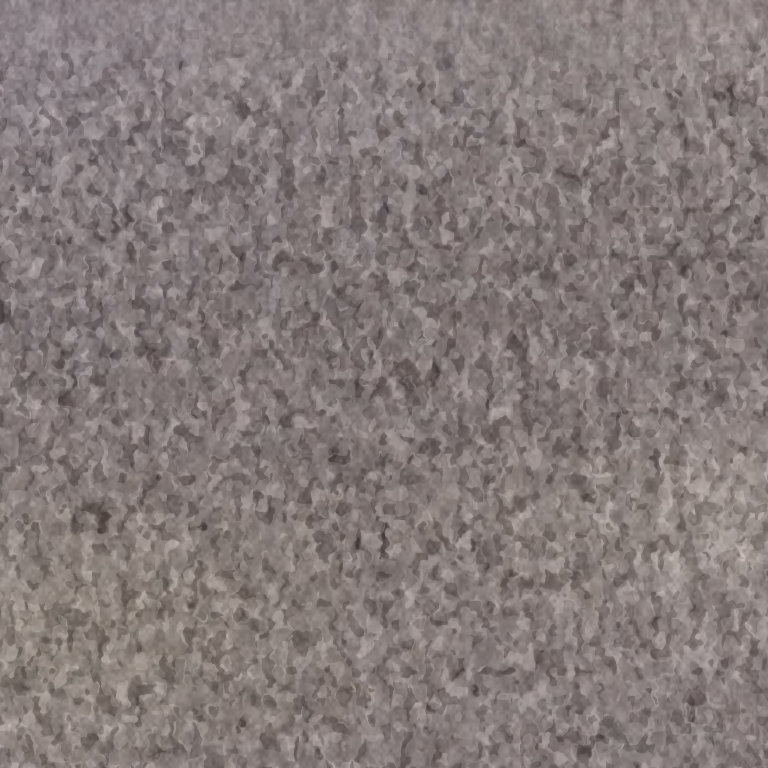
Write a Shadertoy shader that draws this texture.

```glsl
// Mottled grey-mauve stone surface with small ragged flecks under uneven light.

const vec3 STONE_COLOR = vec3(0.520, 0.480, 0.476);
const vec3 WARM_TINT = vec3(0.006, 0.006, -0.020);
const vec3 COOL_TINT = vec3(-0.006, -0.004, 0.020);
const vec2 FLECK_FREQ = vec2(116.0, 76.0);    // flecks per canvas, taller than wide
const vec2 CURL_FREQ = vec2(60.0, 46.0);
const vec2 MOTTLE_FREQ = vec2(88.0, 58.0);
const vec2 SPOT_FREQ = vec2(60.0, 48.0);
const vec2 STREAK_FREQ = vec2(110.0, 30.0);
const vec2 GRAIN_FREQ = vec2(230.0, 180.0);
const float WARP_AMOUNT = 0.0085;
const float LIGHT_FLECK = 0.080;
const float DARK_FLECK = 0.095;
const float CURL_LIGHT = 0.045;
const float DEEP_SPOT = 0.085;
const float MID_MOTTLE = 0.110;
const float FINE_GRAIN = 0.090;
const float STREAK_CONTRAST = 0.220;

float hash(vec2 p) {
    return fract(sin(dot(p, vec2(127.1, 311.7))) * 43758.5453);
}

float noise(vec2 p) {
    vec2 cell = floor(p);
    vec2 f = fract(p);
    f = f * f * (3.0 - 2.0 * f);
    float low = mix(hash(cell), hash(cell + vec2(1.0, 0.0)), f.x);
    float high = mix(hash(cell + vec2(0.0, 1.0)), hash(cell + vec2(1.0, 1.0)), f.x);
    return mix(low, high, f.y);
}

float fbm(vec2 p) {
    float sum = 0.0;
    float weight = 0.5;
    for (int i = 0; i < 3; i++) {
        sum += weight * noise(p);
        p = 2.0 * p + 17.3;
        weight *= 0.5;
    }
    return sum / 0.875;
}

// Soft elliptical pool of light
float glow(vec2 p, vec2 center, vec2 radius) {
    vec2 d = (p - center) / radius;
    return exp(-dot(d, d));
}

// Displacement that makes fleck outlines ragged
vec2 raggedWarp(vec2 p) {
    vec2 coarse = vec2(noise(p * 95.0 + 3.1), noise(p * 95.0 + 41.7)) - 0.5;
    vec2 fine = vec2(noise(p * 200.0 + 9.4), noise(p * 200.0 + 73.2)) - 0.5;
    return WARP_AMOUNT * (coarse + 0.5 * fine);
}

// Signed brightness of all flecks
float fleckTone(vec2 p) {
    vec2 q = p + raggedWarp(p);
    float light = smoothstep(0.57, 0.73, noise(q * FLECK_FREQ + 11.0));
    float dark = smoothstep(0.58, 0.76, noise(q * FLECK_FREQ * 1.05 + 57.0));

    // Thin curled slivers, shown only in scattered patches
    float ridge = 1.0 - smoothstep(0.04, 0.15, abs(noise(q * CURL_FREQ + 83.0) - 0.5));
    float curl = ridge * smoothstep(0.50, 0.68, noise(p * 34.0 + 29.0));

    // Rare deep spots
    float deep = smoothstep(0.78, 0.90, noise(q * SPOT_FREQ + 131.0));

    float mottle = noise(q * MOTTLE_FREQ + 97.0) - 0.5;
    return LIGHT_FLECK * light * (1.0 - 0.6 * dark) - DARK_FLECK * dark
         + CURL_LIGHT * curl - DEEP_SPOT * deep + MID_MOTTLE * mottle;
}

// Broad uneven illumination
float lightTone(vec2 p) {
    float tone = 0.040 * smoothstep(0.72, 1.0, p.y);
    tone += 0.075 * glow(p, vec2(1.0, 0.33), vec2(0.22, 0.13));
    tone += 0.032 * glow(p, vec2(0.04, 0.15), vec2(0.22, 0.14));
    tone -= 0.020 * glow(p, vec2(0.52, 0.54), vec2(0.55, 0.20));
    tone -= 0.012 * glow(p, vec2(0.45, 0.0), vec2(0.30, 0.12));
    return tone + 0.022 * (fbm(p * 6.0 + 6.0) - 0.5);
}

void mainImage(out vec4 fragColor, in vec2 fragCoord) {
    vec2 uv = fragCoord / iResolution.xy;
    vec2 p = fragCoord / iResolution.y;

    // Flecks soften into upright streaks near the top edge
    float topBlend = smoothstep(0.86, 1.0, uv.y + 0.06 * (noise(p * 9.0) - 0.5));
    vec2 streakPos = p + 0.5 * raggedWarp(p);
    float streak = STREAK_CONTRAST * (fbm(streakPos * STREAK_FREQ + 19.0) - 0.5);
    float tone = mix(fleckTone(p), streak, 0.70 * topBlend);

    tone += FINE_GRAIN * (noise(p * GRAIN_FREQ + 5.0) - 0.5);
    tone += lightTone(uv);

    // Warm pools low down, cool cast toward the upper left
    float warm = glow(uv, vec2(0.12, 0.18), vec2(0.32, 0.17))
               + 0.5 * glow(uv, vec2(0.85, 0.32), vec2(0.32, 0.13));
    float cool = glow(uv, vec2(0.0, 1.0), vec2(0.45, 0.35));
    vec3 color = STONE_COLOR + tone + WARM_TINT * warm + COOL_TINT * cool;

    // Slight drifting hue between flecks
    color += vec3(0.010, 0.0, -0.008) * (noise(p * 40.0 + 61.0) - 0.5);
    fragColor = vec4(clamp(color, 0.0, 1.0), 1.0);
}
```
